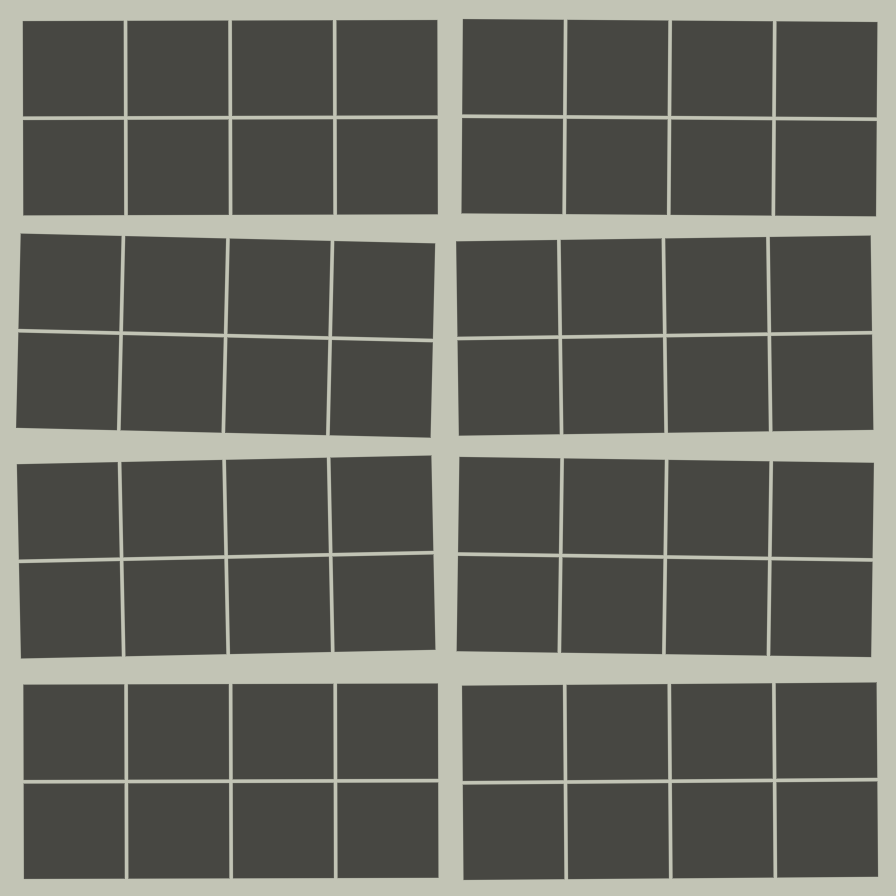
A Shadertoy shader for this pattern:

```glsl
// Dark panels of square tiles on a pale ground, two across and four down.
// Each panel drifts and tilts a little by waves over its row and column;
// its tiles are boxes repeated in the panel's own turned frame.

#define PANELS vec2(2.0, 4.0)
#define TILES vec2(4.0, 2.0)
#define PANEL_PITCH vec2(0.4901, 0.2467)
#define TILE_PITCH vec2(0.1167, 0.1105)
#define TILE_GAP 0.0041
#define DRIFT vec2(0.0039, -0.0026)
#define TILT vec2(0.026, 0.015)
#define EDGE_SOFTNESS 0.75
#define GROUND_COLOR vec3(0.76, 0.77, 0.71)
#define TILE_COLOR vec3(0.28, 0.28, 0.26)

// Signed distance to a box centred on the origin.
float boxDistance(vec2 p, vec2 halfSize) {
    vec2 d = abs(p) - halfSize;
    return length(max(d, 0.0)) + min(max(d.x, d.y), 0.0);
}

// Index of the nearest cell in a finite grid centred on the origin.
vec2 cellIndex(vec2 p, vec2 pitch, vec2 count) {
    return clamp(floor(p / pitch + 0.5 * count), vec2(0.0), count - 1.0);
}

// Position relative to the centre of the given cell.
vec2 cellLocal(vec2 p, vec2 index, vec2 pitch, vec2 count) {
    return p - (index + 0.5 - 0.5 * count) * pitch;
}

// Counterclockwise turn of a panel; neighbours lean opposite ways.
float panelTilt(float column, float row) {
    float lean = 1.0 - 2.0 * mod(row + column, 2.0);
    float phase = mix(0.1 + 1.05 * row, 0.5 + 0.7 * row, column);
    return lean * mix(TILT.x, TILT.y, column) * sin(phase);
}

// Moves a point into the drifted and turned frame of its panel.
vec2 panelFrame(vec2 p, float column, float row) {
    p -= DRIFT * cos(1.0 + 1.5 * row);
    float angle = panelTilt(column, row);
    float c = cos(angle);
    float s = sin(angle);
    return mat2(c, -s, s, c) * p;
}

void mainImage(out vec4 fragColor, in vec2 fragCoord) {
    vec2 p = fragCoord / iResolution.xy - 0.5;

    // Panel, with rows counted from the top
    vec2 panel = cellIndex(p, PANEL_PITCH, PANELS);
    p = cellLocal(p, panel, PANEL_PITCH, PANELS);
    p = panelFrame(p, panel.x, PANELS.y - 1.0 - panel.y);

    // Tile within the panel
    vec2 tile = cellIndex(p, TILE_PITCH, TILES);
    p = cellLocal(p, tile, TILE_PITCH, TILES);
    float d = boxDistance(p, 0.5 * (TILE_PITCH - TILE_GAP));

    // Smooth edge
    float blur = EDGE_SOFTNESS / iResolution.y;
    float ground = smoothstep(-blur, blur, d);
    fragColor = vec4(mix(TILE_COLOR, GROUND_COLOR, ground), 1.0);
}
```
